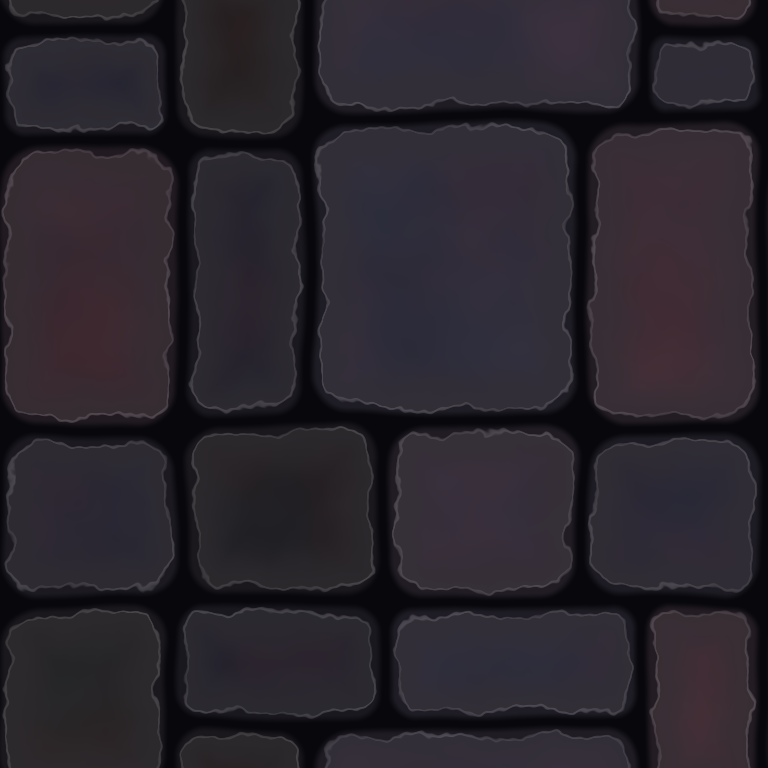
This texture is drawn by a Shadertoy shader. Its source:

```glsl
// Dark masonry of irregular rounded stones with thin chipped outlines, seamless.
#define GRID 4.0          // stones per side, even
#define JITTER 0.21       // random shift of the walls, in cells
#define PINWHEEL 0.10     // alternation of large and small stones
#define CLUSTER 0.04      // drift of sizes across the canvas
#define RIM 0.011         // gap edge to outline
#define CHIPPING 0.008    // waviness of the outline
#define LINE_WIDTH 0.0026
#define LINE_GLOW 0.125
#define CLOUDING 0.030

const float TAU = 6.2831853;
const vec3 MORTAR = vec3(0.030, 0.029, 0.045);
const vec3 VIOLET = vec3(0.178, 0.162, 0.212);
const vec3 MAUVE  = vec3(0.250, 0.178, 0.212);
const vec3 UMBER  = vec3(0.168, 0.152, 0.160);
const vec3 GREY   = vec3(0.190, 0.182, 0.200);

// Layered sines; whole-number frequencies make them wrap.
float waves(vec2 p, vec2 freq, float phase) {
    float sum = 0.0, amp = 0.5;
    for (int i = 0; i < 3; i++) {
        float bend = sin(TAU * dot(vec2(-freq.y, freq.x), p) + 2.0 * phase);
        sum += amp * sin(TAU * dot(freq, p) + phase + bend);
        freq = vec2(freq.x - 2.0 * freq.y, 2.0 * freq.x + freq.y);
        phase += 1.7;
        amp *= 0.45;
    }
    return sum;
}

// Shift of the wall that passes through a grid vertex.
float wallShift(vec2 v) {
    v = mod(v, GRID);
    float mixed = mod(3.0 * v.x + 5.0 * v.x * v.y + 6.0 * v.y * v.y + 2.0 * v.x * v.x, 16.0);
    float parity = mod(v.x, 2.0) * 2.0 - 1.0;
    return JITTER * (mixed / 7.5 - 1.0) + PINWHEEL * parity;
}

vec2 toCanvas(vec2 cell) {
    vec2 p = cell / GRID;
    return p + CLUSTER * sin(TAU * (p - vec2(0.60, 0.70)));
}

// Walls alternate between horizontal and vertical, so every cell is a rectangle.
void stoneRect(vec2 id, out vec2 lo, out vec2 hi) {
    float a = wallShift(id);
    float b = wallShift(id + vec2(1, 0));
    float c = wallShift(id + vec2(0, 1));
    float d = wallShift(id + 1.0);
    bool even = mod(id.x + id.y, 2.0) < 0.5;
    lo = toCanvas(id + (even ? vec2(c, a) : vec2(a, b)));
    hi = toCanvas(id + 1.0 + (even ? vec2(b, d) : vec2(d, c)));
}

float roundBox(vec2 p, vec2 halfSize, float radius) {
    vec2 q = abs(p) - halfSize + radius;
    return length(max(q, 0.0)) + min(max(q.x, q.y), 0.0) - radius;
}

// Signed distance to the nearest stone, and its cell.
float nearestStone(vec2 p, out vec2 stone) {
    float best = 1.0;
    vec2 base = floor(p * GRID);
    for (int y = -1; y <= 1; y++)
    for (int x = -1; x <= 1; x++) {
        vec2 id = base + vec2(x, y), lo, hi;
        stoneRect(id, lo, hi);
        vec2 halfSize = 0.5 * (hi - lo) - 0.006;
        float radius = min(0.048, 0.45 * min(halfSize.x, halfSize.y));
        float d = roundBox(p - 0.5 * (lo + hi), halfSize, radius);
        if (d < best) { best = d; stone = id; }
    }
    stone = mod(stone, GRID);
    return best;
}

vec3 stoneTint(float number) {
    float hue = fract(0.618 * number);
    float light = fract(0.755 * number + 0.3);
    vec3 tint = mix(VIOLET, MAUVE, smoothstep(0.6, 0.85, hue));
    tint = mix(UMBER, tint, smoothstep(0.04, 0.2, hue));
    return tint * mix(0.8, 1.15, light);
}

void mainImage(out vec4 fragColor, in vec2 fragCoord) {
    vec2 p = fragCoord / iResolution.xy;
    float pixel = 1.0 / min(iResolution.x, iResolution.y);

    // Slightly tilted walls
    vec2 bent = p + 0.005 * vec2(waves(p, vec2(1, 2), 0.4), waves(p, vec2(2, -1), 2.1));
    vec2 stone;
    float d = nearestStone(bent, stone);
    float number = stone.x + GRID * stone.y;
    float phase = 2.4 * number;

    // Face: clouded tint that fades to grey near the outline
    float outline = d + RIM + CHIPPING * waves(p, vec2(7, 9), phase);
    vec3 tint = stoneTint(number);
    float warmth = waves(p, vec2(1, 2), phase + 1.0);
    float shade = waves(p, vec2(-2, 1), phase + 3.0);
    vec3 face = tint + CLOUDING * (warmth * vec3(0.8, 0.0, -0.1) + 0.45 * shade);
    face = mix(mix(tint, GREY, 0.55), face, smoothstep(0.0, 0.075, -outline));

    // Dark bevel outside the outline, then mortar
    vec3 bevel = mix(tint, VIOLET, 0.5) * 0.64;
    vec3 color = mix(face, bevel, smoothstep(-0.002, 0.003, outline));
    color = mix(color, MORTAR, smoothstep(-0.008, 0.004, d));

    // Pale chipped outline
    float blur = max(pixel, 0.0008);
    float line = 1.0 - smoothstep(0.5 * LINE_WIDTH - 0.5 * blur, 0.5 * LINE_WIDTH + blur, abs(outline));
    float fade = 0.8 + 0.3 * waves(p, vec2(3, 4), phase);
    color += LINE_GLOW * line * fade;

    fragColor = vec4(color, 1.0);
}
```
